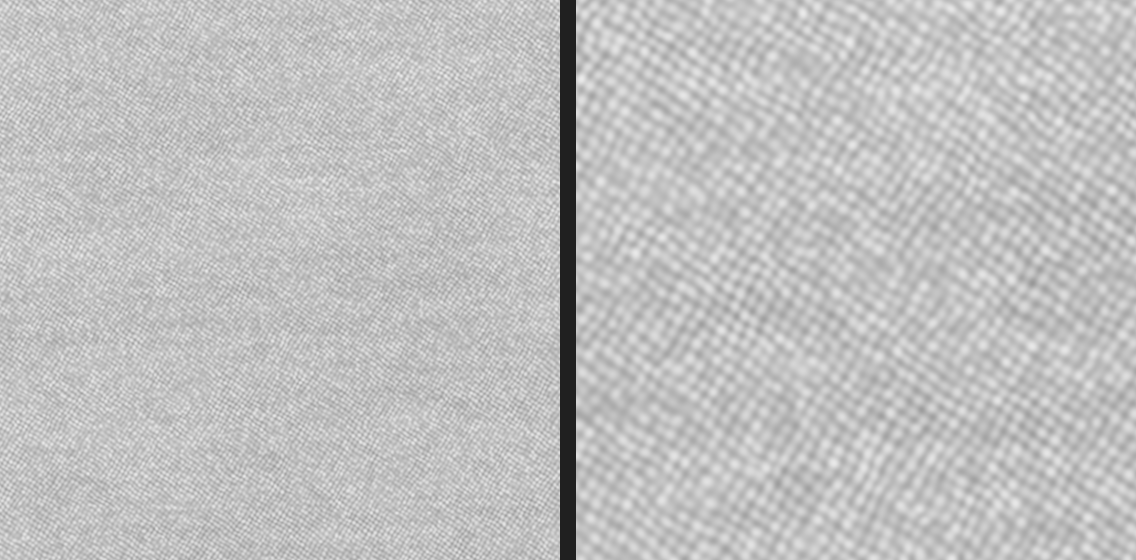
Left: the whole. Right: its middle third, enlarged.
This texture is drawn by a WebGL 2 fragment shader. Its source:

```glsl
#version 300 es
precision highp float;
// Fine pale grey twill cloth: two crossing sets of sine ridges share a slanted
// lattice with uneven jittered grains, summed as cellular noise. Value noise
// bends the lattice and adds fibre fuzz, horizontal yarn streaks and shading.

uniform vec2 u_resolution;
out vec4 fragColor;

const float TAU = 6.2831853;
const vec2 RIDGE_FREQ = vec2(68.0, 98.0);    // ridges fall to the right
const vec2 GRAIN_FREQ = vec2(104.0, -64.0);  // grains split each ridge steeply
const float MEAN_GREY = 0.764;

vec2 hash2(vec2 cell) {
  vec3 q = fract(cell.xyx * vec3(0.1031, 0.1030, 0.0973));
  q += dot(q, q.yzx + 33.33);
  return fract((q.xx + q.yz) * q.zy);
}

// Smooth value noise in the range -1 to 1
float valueNoise(vec2 p) {
  vec2 cell = floor(p);
  vec2 f = fract(p);
  vec2 s = f * f * (3.0 - 2.0 * f);
  float low = mix(hash2(cell).x, hash2(cell + vec2(1.0, 0.0)).x, s.x);
  float high = mix(hash2(cell + vec2(0.0, 1.0)).x, hash2(cell + vec2(1.0, 1.0)).x, s.x);
  return 2.0 * mix(low, high, s.y) - 1.0;
}

// Lattice coordinates: x counts ridges, y counts grains along a ridge
vec2 twillLattice(vec2 p) {
  vec2 bend = vec2(valueNoise(p * vec2(7.0, 13.0) + 40.0),
                   valueNoise(p * vec2(8.0, 12.0) + 75.0));
  vec2 wobble = vec2(valueNoise(p * 52.0 + 110.0), valueNoise(p * 52.0 + 170.0));
  return vec2(dot(p, RIDGE_FREQ), dot(p, GRAIN_FREQ)) + 0.25 * bend + 0.22 * wobble + 200.0;
}

// Two crossing waves whose strengths drift apart from place to place
float crossedRidges(vec2 q, vec2 p, vec2 strength) {
  vec2 drift = vec2(valueNoise(p * vec2(28.0, 40.0) + 31.0),
                    valueNoise(p * vec2(30.0, 38.0) + 83.0));
  return -dot(cos(TAU * q), strength * (1.0 + 0.8 * drift));
}

// Sum of soft grains with random offset and brightness, centred near zero
float grains(vec2 q, float jitter, vec2 tightness) {
  vec2 cell = floor(q);
  float sum = 0.0;
  for (int y = -1; y <= 1; y++) {
    for (int x = -1; x <= 1; x++) {
      vec2 id = cell + vec2(x, y);
      vec2 offset = q - id - 0.5 - jitter * (hash2(id) - 0.5);
      float weight = mix(0.3, 1.7, hash2(id + 57.0).x);
      sum += weight * exp(-dot(offset * offset, tightness));
    }
  }
  return sum - 0.5 * TAU * inversesqrt(tightness.x * tightness.y);
}

// Thin uneven yarns running across the cloth
float yarnStreaks(vec2 p) {
  float fine = valueNoise(p * vec2(7.0, 118.0) + 13.0);
  float wide = valueNoise(p * vec2(3.5, 46.0) + 91.0);
  return 0.6 * fine + 0.4 * wide;
}

// Broad shading, stretched sideways, with smaller mottling
float clouds(vec2 p) {
  return 0.5 * valueNoise(p * vec2(4.0, 9.0) + 5.0)
       + 0.3 * valueNoise(p * vec2(11.0, 20.0) + 23.0)
       + 0.3 * valueNoise(p * vec2(30.0, 44.0) + 61.0);
}

void main() {
  vec2 p = gl_FragCoord.xy / u_resolution.y;
  vec2 q = twillLattice(p);

  float weave = crossedRidges(q, p, vec2(0.022, 0.021));
  weave += 0.1 * grains(q, 0.35, vec2(6.2, 5.4));
  weave -= 1.6 * (weave * weave - 0.002);  // softens highlights, deepens gaps
  float fuzz = valueNoise(p * vec2(190.0, 215.0) + 300.0);

  float grey = MEAN_GREY + weave + 0.03 * fuzz;
  grey += 0.022 * yarnStreaks(p) + 0.026 * clouds(p);
  fragColor = vec4(vec3(clamp(grey, 0.0, 1.0)), 1.0);
}
```
